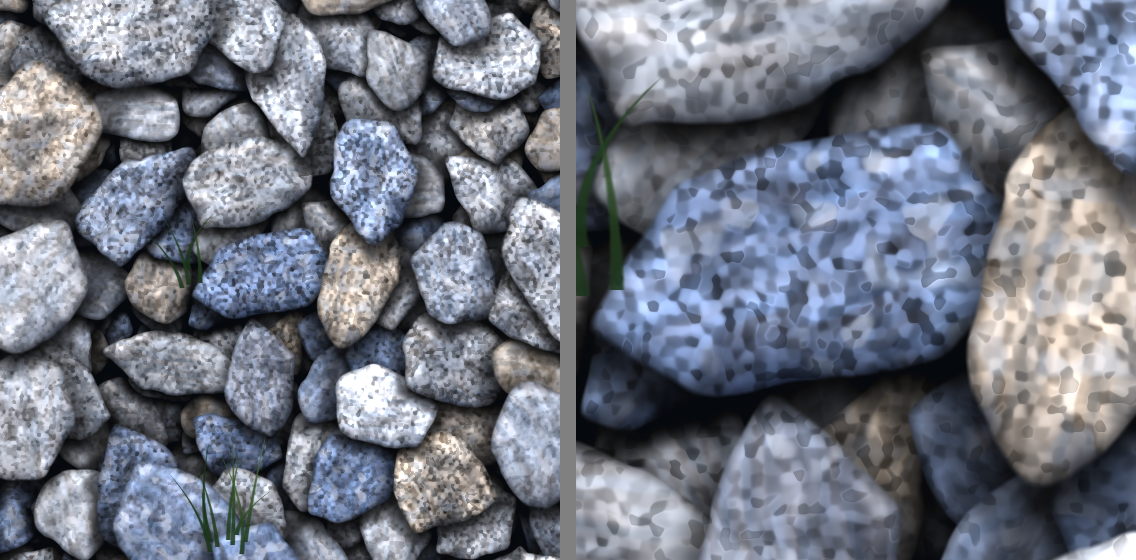
Left, the full canvas; right, a detail of the centre.
Write a three.js fragment shader that draws this texture.

```glsl
// A bed of blue-grey gravel with a few blades of grass.
// Jittered grids of soft-edged polygons are painted from small, deep stones up to
// large top ones; each casts a shadow and gets facets and grain from cellular noise.

varying vec2 vUv;

vec3 hash(vec2 p) {
  return fract(sin(vec3(dot(p, vec2(127.1, 311.7)), dot(p, vec2(269.5, 183.3)),
                        dot(p, vec2(419.2, 371.9)))) * 43758.5);
}

// Cellular noise: random values blended between cells, crisper as sharpness grows.
vec3 mosaic(vec2 p, float sharpness) {
  vec2 cell = floor(p);
  vec3 sum = vec3(0.0);
  float total = 0.0001;
  for (int y = -1; y <= 1; y++)
    for (int x = -1; x <= 1; x++) {
      vec2 c = cell + vec2(x, y);
      vec3 h = hash(c);
      vec2 d = c + 0.15 + 0.7 * h.yx - p;
      float w = exp(-sharpness * dot(d, d));
      sum += w * h.zxy;
      total += w;
    }
  return sum / total;
}

// Rounded polygon: outward gradient in xy, and z growing to 1 at the outline.
vec3 pebble(vec2 p, vec2 seed, float hardness) {
  vec2 gradient = vec2(0.0);
  float sum = 0.0;
  for (int i = 0; i < 7; i++) {
    vec3 h = hash(seed + float(i) * 3.7);
    float angle = (float(i) + 0.75 * h.x) * 0.8976;
    vec2 n = vec2(cos(angle), sin(angle)) / (0.86 + 0.32 * h.y);
    float w = exp(hardness * dot(p, n));
    gradient += n * w;
    sum += w;
  }
  return vec3(gradient / sum, log(sum) / hardness);
}

// Mineral colour: a base tint with streaks, pale blotches and fine grain.
vec3 mineral(vec2 uv, vec2 local, vec3 kind, vec2 seed) {
  vec3 slate = vec3(0.47, 0.54, 0.68);
  vec3 granite = vec3(0.67, 0.68, 0.71);
  vec3 quartz = vec3(0.85, 0.87, 0.92);
  vec3 sandstone = vec3(0.74, 0.68, 0.62);
  vec3 tint = mix(slate, granite, smoothstep(0.15, 0.5, kind.x));
  tint = mix(tint, quartz, smoothstep(0.55, 0.95, kind.x));
  tint = mix(tint, sandstone, 0.85 * smoothstep(0.76, 0.88, kind.y));
  vec3 streak = mosaic(local * vec2(3.0, 8.0) + seed * 5.3, 5.0);
  vec3 grain = mosaic(uv * 150.0 + seed, 6.0);
  vec3 blotch = mosaic(uv * 58.0 + seed * 2.1, 5.0);
  float rough = mix(0.25, 0.75, kind.z);
  float tone = rough * (grain.x - 0.5) + 0.4 * (blotch.x - 0.5) + 0.35 * (streak.x - 0.5);
  tint *= 1.0 + tone;
  tint = mix(tint, quartz, 0.5 * smoothstep(0.6, 0.85, blotch.y));
  tint *= 1.0 - 0.45 * rough * smoothstep(0.65, 0.85, grain.y);
  return tint + vec3(0.05, 0.0, -0.05) * (streak.y - 0.5);
}

// Paints one level of stones over the colour beneath it.
vec3 paintStones(vec3 color, vec2 uv, float level) {
  float density = 9.5 - 1.3 * level;
  vec2 grid = uv * density + level * vec2(17.3, 9.6);
  for (int y = -1; y <= 1; y++)
    for (int x = -1; x <= 1; x++) {
      vec2 cell = floor(grid) + vec2(x, y);
      vec2 seed = cell + level * 31.0;
      vec3 place = hash(seed);
      vec3 form = hash(seed + 71.3);
      vec2 offset = grid - cell - 0.2 - 0.6 * place.xy;
      if (place.z > 1.05 - 0.042 * level * level || dot(offset, offset) > 1.2) continue;
      float stretch = 1.0 + 0.38 * form.x;
      float angle = 6.283 * form.y;
      mat2 turn = mat2(cos(angle), -sin(angle), sin(angle), cos(angle));
      vec2 size = mix(0.43, 0.53, form.z) * vec2(stretch, 1.0 / stretch);
      vec2 local = turn * offset / size;
      vec3 kind = hash(seed + 23.9);
      vec3 shape = pebble(local, seed, mix(8.0, 20.0, kind.z));
      vec2 slope = (shape.xy / vec2(stretch, 1.0 / stretch)) * turn;

      // The shadow is deepest below the stone, away from the light.
      float shade = 1.0 - smoothstep(0.96, 1.42, shape.z);
      color *= 1.0 - shade * clamp(0.6 - 0.28 * slope.y, 0.2, 0.9);
      if (shape.z > 1.0) continue;

      vec2 facet = mosaic(local * 1.5 + seed * 7.1, 14.0).xy - 0.5;
      vec2 tilt = slope * pow(max(shape.z, 0.0), 4.0) * 0.85 + facet * mix(0.35, 1.0, kind.z);
      float light = max(dot(normalize(vec3(tilt, 1.0)), vec3(-0.25, 0.58, 0.77)), 0.0);
      vec3 lit = mineral(uv, local, kind, seed) * mix(vec3(0.28, 0.31, 0.37), vec3(1.27), light);
      lit *= mix(0.62, 1.0, min(level / 3.0, 1.0));
      lit *= 1.0 - 0.4 * smoothstep(0.86, 1.0, shape.z);
      color = mix(color, lit, 1.0 - smoothstep(0.955, 1.0, shape.z));
    }
  return color;
}

// Two tufts of thin, curved, tapering blades.
vec3 paintGrass(vec3 color, vec2 uv) {
  for (int i = 0; i < 13; i++) {
    vec3 h = hash(vec2(float(i), 5.7));
    vec2 root = i < 9 ? vec2(0.37, 0.0) : vec2(0.32, 0.47);
    root += vec2(0.07, 0.05) * h.xy;
    float t = (uv.y - root.y) / mix(0.08, 0.2, h.z);
    float bend = (h.y - 0.6) * 0.17 * t * t + (h.x - 0.5) * 0.06 * t;
    float width = 0.0042 * (1.0 - t);
    float blade = 1.0 - smoothstep(width - 0.0015, width + 0.0015, abs(uv.x - root.x - bend));
    blade *= step(0.0, t) * (1.0 - smoothstep(0.9, 1.0, t));
    color = mix(color, mix(vec3(0.1, 0.2, 0.1), vec3(0.36, 0.5, 0.27), h.x * t), 0.85 * blade);
  }
  return color;
}

void main() {
  vec2 ragged = vUv + 0.007 * (mosaic(vUv * 38.0, 4.0).xy - 0.5);
  vec3 color = vec3(0.08, 0.1, 0.13);
  for (int level = 0; level < 5; level++) color = paintStones(color, ragged, float(level));
  color = paintGrass(color, vUv);
  gl_FragColor = vec4(clamp(color, vec3(0.02, 0.035, 0.05), vec3(1.0)), 1.0);
}
```
